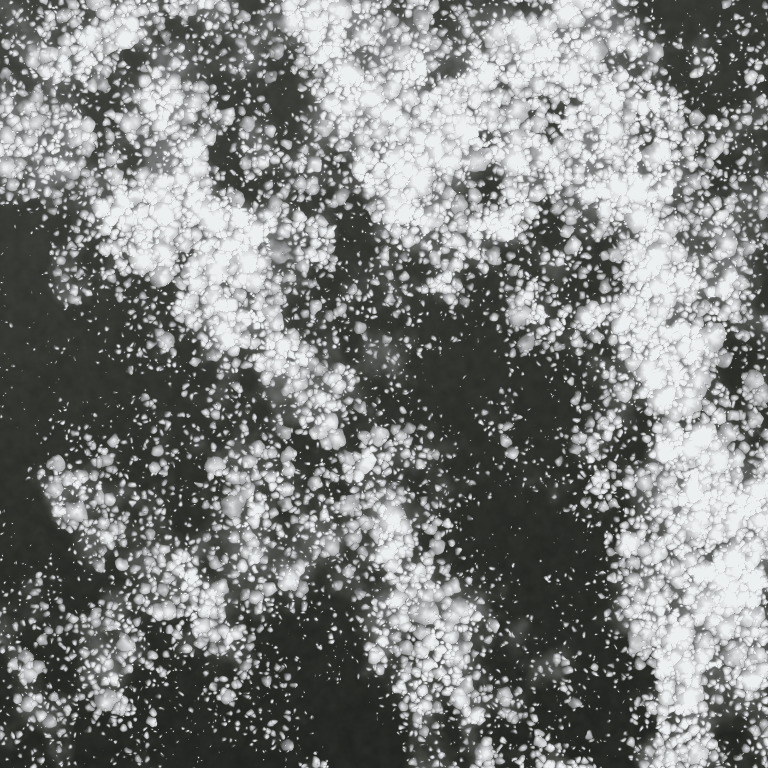
Write a WebGL 2 fragment shader that draws this texture.

```glsl
#version 300 es
precision highp float;
// Broken cloud seen from high above: bright puffs in slanted streaks over dark ground.
// A noise field sets the local cover; four layers of jittered discs grow with it,
// and each disc is shaded as a small dome, with thin haze in between.

uniform vec2 u_resolution;
out vec4 fragColor;

vec3 hash3(vec2 cell) {
    vec3 q = fract(cell.xyx * vec3(0.1031, 0.1030, 0.0973));
    q += dot(q, q.yxz + 33.33);
    return fract((q.xxy + q.yzz) * q.zyx);
}

float noise(vec2 p) {
    vec2 i = floor(p), f = fract(p);
    f = f * f * (3.0 - 2.0 * f);
    float low = mix(hash3(i).x, hash3(i + vec2(1, 0)).x, f.x);
    float high = mix(hash3(i + vec2(0, 1)).x, hash3(i + vec2(1, 1)).x, f.x);
    return mix(low, high, f.y);
}

// Fractal noise centred on zero
float fbm(vec2 p) {
    float sum = 0.0, gain = 0.5;
    for (int i = 0; i < 4; i++) {
        sum += gain * (noise(p) - 0.5);
        p = mat2(1.6, 1.2, -1.2, 1.6) * p + 17.3;
        gain *= 0.5;
    }
    return sum;
}

// Amount of cloud: slanted streaks, round patches and small clumps
float cloudCover(vec2 p) {
    float across = p.x + p.y * mix(0.5, 0.22, p.x);
    float streaks = fbm(vec2(across * 9.0, p.y * 2.6) + 4.7);
    float patches = fbm(p * 6.0 + 31.0);
    float clumps = fbm(p * 24.0 + 70.0);
    return 1.2 * streaks + 0.9 * patches + 0.7 * clumps + 0.24 * (p.x - 0.5) + 0.06;
}

// Returns mask, dome height and side light of the discs at p
vec3 puffs(vec2 p, float cover, float edge) {
    float mask = 0.0, dome = 0.0, side = 0.0;
    float freq = 26.0;
    mat2 turn = mat2(1.0);
    for (int layer = 0; layer < 4; layer++) {
        vec2 q = turn * p * freq + 13.7 * float(layer);
        float growth = 0.5 + 0.07 * float(layer) + 1.8 * cover;
        for (int k = 0; k < 9; k++) {
            vec2 cell = floor(q) + vec2(k % 3 - 1, k / 3 - 1);
            vec3 rnd = hash3(cell + 57.0 * float(layer));
            float radius = 0.62 * clamp(growth - rnd.z, 0.0, 1.0);
            if (radius < 0.03) continue;
            vec2 offset = q - cell - 0.5 - 0.8 * (rnd.xy - 0.5);
            float dist = length(offset);
            mask = max(mask, smoothstep(-edge, edge, (radius - dist) / freq));
            float height = 1.0 - dist / radius;
            if (height > dome) {
                dome = height;
                side = dot(offset * turn, vec2(0.8, -0.6)) / radius;
            }
        }
        turn *= mat2(0.8, 0.6, -0.6, 0.8);
        freq *= 1.62;
    }
    return vec3(mask, dome, side);
}

void main() {
    vec2 p = gl_FragCoord.xy / u_resolution;
    float edge = max(0.0013, 0.8 / u_resolution.y);
    float cover = cloudCover(p);

    // Ragged outlines
    vec2 wobble = vec2(noise(p * 130.0), noise(p * 130.0 + 40.0)) - 0.5;
    vec3 puff = puffs(p + 0.005 * wobble, cover, edge);

    // Dark ground, paler towards the upper left, under patchy haze
    float ground = 0.15 + 0.11 * p.y * (1.0 - 0.4 * p.x);
    float haze = smoothstep(-0.1, 0.45, cover + 0.5 * fbm(p * 14.0 + 90.0));
    ground += 0.3 * haze + 0.05 * fbm(p * 90.0);

    // Lit domes, brighter where the cloud is thick
    float lit = 0.54 + 0.36 * puff.y + 0.13 * puff.z;
    lit += 0.16 * smoothstep(0.0, 0.4, cover) + 0.4 * fbm(p * 60.0);

    float tone = clamp(mix(ground, lit, puff.x), 0.08, 0.94);
    vec3 tint = mix(vec3(0.97, 1.02, 0.93), vec3(0.99, 1.0, 1.005), smoothstep(0.15, 0.5, tone));
    fragColor = vec4(tone * tint, 1.0);
}
```
